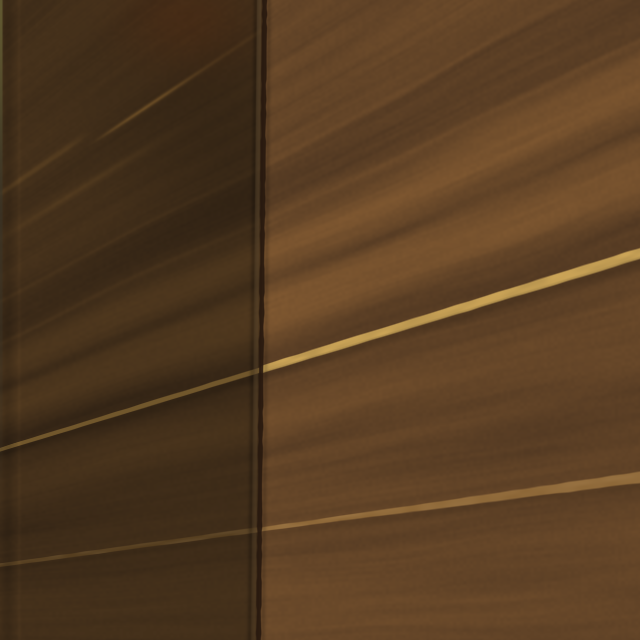
Reproduce this texture procedurally as a three.js fragment shader.

```glsl
// Two wood veneer panels meeting at a vertical seam, with fanned grain and brass inlays.
#define SEAM_X 0.404
#define SEAM_LEAN 0.0095
#define FAN_TILT 0.02
#define FAN_SPREAD 0.68
#define GOLD_LINE 0.4215
#define PALE_LINE 0.1725
#define GRAIN 0.42
#define SOFT 0.0014
#define WOOD_DARK vec3(0.275, 0.190, 0.118)
#define WOOD_LIGHT vec3(0.515, 0.355, 0.195)
#define GOLD vec3(0.79, 0.64, 0.34)
#define SHADE vec3(0.65, 0.665, 0.64)

varying vec2 vUv;

float hash(vec2 p) {
  p = fract(p * vec2(0.1031, 0.1137));
  p += dot(p, p.yx + 33.33);
  return fract((p.x + p.y) * p.x * 7.31);
}

float noise(vec2 p) {
  vec2 i = floor(p), f = fract(p);
  f = f * f * (3.0 - 2.0 * f);
  return mix(mix(hash(i), hash(i + vec2(1.0, 0.0)), f.x),
             mix(hash(i + vec2(0.0, 1.0)), hash(i + 1.0), f.x), f.y);
}

// Soft bump of the given width around a centre
float band(float v, float centre, float width) {
  float d = (v - centre) / width;
  return exp(-d * d);
}

// Stripe with smoothed edges
float stripe(float d, float halfWidth) {
  return 1.0 - smoothstep(halfWidth - SOFT, halfWidth + SOFT, abs(d));
}

// Streaks stretched along the fan lines, centred on zero
float grain(float x, float g) {
  float sum = 0.0, amp = 0.5, freq = 24.0;
  for (int i = 0; i < 4; i++) {
    sum += amp * (noise(vec2(x * (1.5 + freq * 0.035) + freq, g * freq)) - 0.5);
    freq *= 2.1;
    amp *= 0.72;
  }
  return sum;
}

// Broad light and dark layers of the veneer
float layers(float g) {
  float t = 0.52;
  t -= 0.24 * band(g, 0.695, 0.060);
  t += 0.34 * band(g, 0.605, 0.032);
  t += 0.32 * band(g, 0.505, 0.036);
  t -= 0.20 * band(g, 0.556, 0.010);
  t -= 0.34 * band(g, 0.430, 0.036);
  t += 0.10 * band(g, 0.345, 0.035);
  t -= 0.19 * band(g, 0.240, 0.055);
  t -= 0.12 * band(g, 0.150, 0.030);
  t += 0.15 * band(g, 0.655, 0.005) + 0.18 * band(g, 0.742, 0.005);
  return t;
}

void main() {
  vec2 p = vUv;
  float dx = p.x - 0.405;
  float g = (p.y - FAN_TILT * dx) / (1.0 + FAN_SPREAD * dx);
  float seam = p.x - SEAM_X - SEAM_LEAN * p.y;
  float right = smoothstep(-SOFT, SOFT, seam);
  float left = 1.0 - right;

  // Wood
  float wave = g + 0.012 * (noise(vec2(p.x * 5.0, g * 9.0)) - 0.5);
  float tone = layers(wave) + GRAIN * grain(p.x, wave) * mix(0.7, 1.0, right);
  tone += 0.07 * (noise(p * 190.0) - 0.5);
  tone += 0.06 * right * exp(-seam * 35.0);
  vec3 col = mix(WOOD_DARK, WOOD_LIGHT, tone);

  // Shaded left panel: dim pool, warm corner and fine pale streaks
  col *= mix(SHADE, vec3(1.0), right);
  vec2 pool = (p - vec2(0.34, 0.80)) / vec2(0.17, 0.16);
  vec2 warm = (p - vec2(0.29, 0.97)) / vec2(0.10, 0.07);
  col *= 1.0 - left * 0.17 * exp(-dot(pool, pool));
  col += left * vec3(0.025, -0.006, -0.012) * exp(-dot(warm, warm));
  float streak = band(g, 0.950, 0.0042) * (0.25 + 0.75 * band(p.x, 0.23, 0.07))
                 * smoothstep(0.13, 0.18, p.x);
  streak += 0.4 * band(g, 0.973, 0.007) * (1.0 - smoothstep(0.10, 0.15, p.x));
  streak += 0.25 * band(g, 0.878, 0.007) * band(p.x, 0.12, 0.12);
  col += left * streak * vec3(0.17, 0.125, 0.05);

  // Brass inlays, thinner and dimmer in the shade
  float wear = noise(vec2(p.x * 45.0, g * 200.0)) - 0.5;
  float goldHalf = mix(0.0043, 0.0062, right) + 0.0008 * wear;
  col *= 1.0 - 0.14 * band(g, GOLD_LINE - 0.010, 0.009);
  vec3 gold = GOLD * mix(vec3(0.58, 0.55, 0.52), vec3(1.0 + 0.10 * wear), right);
  gold *= 1.0 - 0.12 * smoothstep(-0.002, -0.006, g - GOLD_LINE);
  col = mix(col, gold, 0.94 * stripe(g - GOLD_LINE, goldHalf));

  float paleHalf = mix(0.0038, 0.0030 + 0.0055 * dx, right) + 0.001 * wear;
  vec3 pale = mix(vec3(0.37, 0.275, 0.145), vec3(0.61, 0.455, 0.25), right);
  col *= 1.0 - 0.10 * band(g, PALE_LINE - 0.009, 0.007);
  col = mix(col, pale + 0.05 * wear, 0.82 * stripe(g - PALE_LINE, paleHalf));

  // Seam: pale lip beside a dark gap with a slightly ragged edge
  float lip = stripe(seam + 0.0085, 0.0035);
  col = mix(col, vec3(0.34, 0.265, 0.17), lip * mix(0.28, 0.65, p.y));
  col *= 1.0 - 0.22 * band(seam, -0.014, 0.004);
  float ragged = 0.0036 + 0.0015 * (noise(vec2(3.0, p.y * 90.0)) - 0.5);
  col = mix(col, vec3(0.155, 0.095, 0.055), 0.92 * stripe(seam, ragged));
  col *= 1.0 - 0.15 * band(seam, 0.007, 0.004);

  // Outer left border
  col *= 1.0 - 0.14 * band(p.x, 0.012, 0.010) + 0.07 * band(p.x, 0.030, 0.003);
  vec3 rim = mix(vec3(0.22, 0.20, 0.15), vec3(0.42, 0.40, 0.22), smoothstep(0.65, 1.0, p.y));
  col = mix(col, rim, 0.75 * (1.0 - smoothstep(0.002, 0.006, p.x)) * smoothstep(0.1, 0.8, p.y));

  gl_FragColor = vec4(col, 1.0);
}
```
